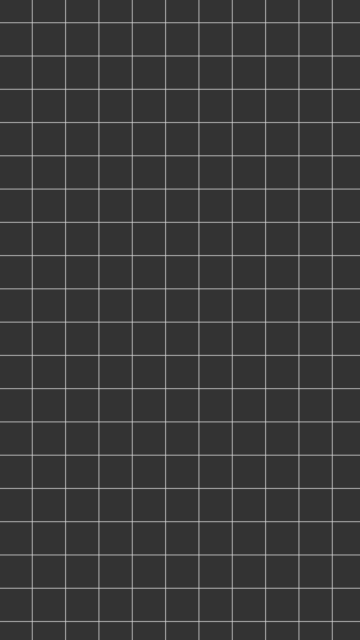
Reproduce this pattern procedurally as a WebGL 1 fragment shader.

```glsl
precision highp float;
// Thin pale square grid on a flat charcoal ground.

uniform vec2 u_resolution;

// Lengths are fractions of the canvas width.
#define PITCH vec2(0.0926, 0.0924)
#define FIRST_LINE vec2(0.0896, 0.0514)
#define LINE_WIDTH 0.0021
#define GROUND_COLOR vec3(0.20)
#define LINE_COLOR vec3(0.85)

// Integral of a unit tent filter, from its centre to t.
vec2 tentIntegral(vec2 t) {
  t = clamp(t, -1.0, 1.0);
  return t - 0.5 * t * abs(t);
}

// Filtered coverage of the nearest vertical (x) and horizontal (y) line.
vec2 lineCoverage(vec2 p, float pixel) {
  vec2 offset = (fract((p - FIRST_LINE) / PITCH + 0.5) - 0.5) * PITCH;
  float halfWidth = 0.5 * LINE_WIDTH;
  return tentIntegral((offset + halfWidth) / pixel)
       - tentIntegral((offset - halfWidth) / pixel);
}

void main() {
  float pixel = 1.0 / u_resolution.x;
  vec2 coverage = lineCoverage(gl_FragCoord.xy * pixel, pixel);

  // Union of both line directions, so crossings blend softly.
  float grid = 1.0 - (1.0 - coverage.x) * (1.0 - coverage.y);
  gl_FragColor = vec4(mix(GROUND_COLOR, LINE_COLOR, grid), 1.0);
}
```
